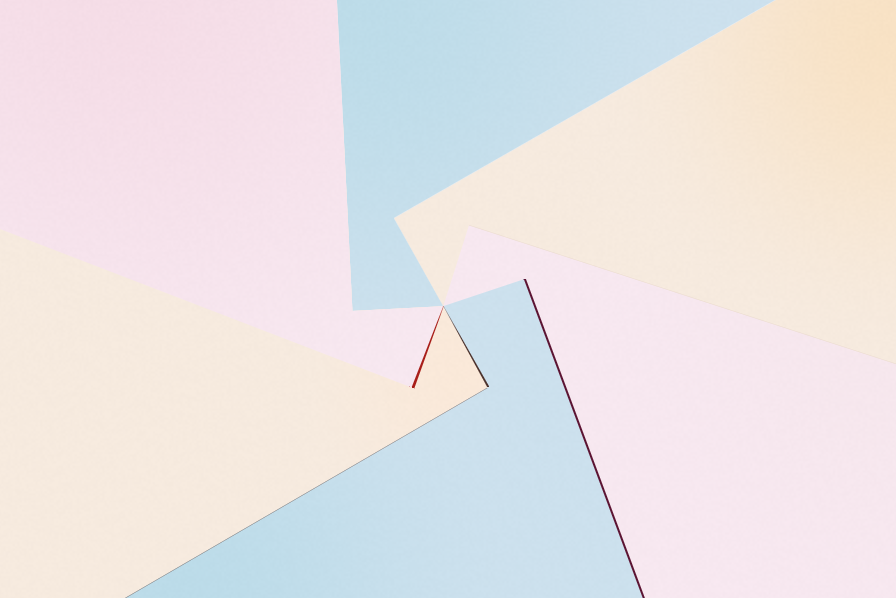
Write a Shadertoy shader that draws this background.

```glsl
const int SHEETS = 6;
const int FIRST_TUCKED = 4;       // sheets from here on slide under the first one
const float ASPECT = 1.5;
const float GRAIN = 0.010;
const float GRAIN_SCALE = 260.0;
const vec2 PIVOT = vec2(0.742, 0.488);

const vec3 BLUE  = vec3(0.800, 0.880, 0.930);
const vec3 PINK  = vec3(0.968, 0.908, 0.940);
const vec3 CREAM = vec3(0.965, 0.918, 0.872);
const vec3 PALE  = vec3(0.985, 0.955, 0.950);

// Sheets run counterclockwise: each has a corner and one long edge
const vec2 CORNER[6] = vec2[6](
    vec2(0.590, 0.480), vec2(0.660, 0.635), vec2(0.785, 0.623),
    vec2(0.877, 0.533), vec2(0.816, 0.352), vec2(0.689, 0.352));
const vec2 EDGE_END[6] = vec2[6](
    vec2(0.564, 1.0), vec2(1.299, 1.0), vec2(1.5, 0.391),
    vec2(1.076, 0.0), vec2(0.209, 0.0), vec2(0.0, 0.617));
const vec3 PAPER[6] = vec3[6](BLUE, CREAM, PINK, BLUE, CREAM, PINK);

// Tint glow: position and radius, then colour
const vec3 GLOW[6] = vec3[6](
    vec3(0.58, 1.00, 0.65), vec3(1.52, 0.95, 0.55), vec3(1.50, 0.40, 0.50),
    vec3(0.28, 0.00, 0.60), vec3(0.78, 0.38, 0.30), vec3(0.20, 1.05, 0.85));
const vec3 TINT[6] = vec3[6](
    vec3(0.740, 0.862, 0.912), vec3(0.972, 0.885, 0.770),
    vec3(0.965, 0.905, 0.930), vec3(0.735, 0.860, 0.912),
    vec3(0.980, 0.912, 0.850), vec3(0.960, 0.865, 0.905));

// Edge lines: colour, then width at the short and long edge
const vec3 LINE[6] = vec3[6](
    PALE, PALE, vec3(0.90, 0.83, 0.78),
    vec3(0.36, 0.08, 0.20), vec3(0.30, 0.20, 0.18), vec3(0.66, 0.12, 0.10));
const vec2 LINE_WIDTH[6] = vec2[6](
    vec2(0.0012, 0.0012), vec2(0.0008, 0.0010), vec2(0.0, 0.0010),
    vec2(0.0, 0.0034), vec2(0.0034, 0.0009), vec2(0.0048, 0.0));

float cross2(vec2 a, vec2 b) { return a.x * b.y - a.y * b.x; }

float hash(vec2 c) {
    return fract(sin(dot(c, vec2(127.1, 311.7))) * 43758.5);
}

float valueNoise(vec2 p) {
    vec2 cell = floor(p), f = fract(p);
    f = f * f * (3.0 - 2.0 * f);
    return mix(mix(hash(cell), hash(cell + vec2(1, 0)), f.x),
               mix(hash(cell + vec2(0, 1)), hash(cell + vec2(1, 1)), f.x), f.y);
}

float lineCover(float dist, float width, float pixel) {
    return clamp((width - abs(dist)) / pixel + 0.5, 0.0, 1.0) * min(width / pixel, 1.0);
}

// Signed distances to the short and long edges, positive outside
vec2 edgeDistances(vec2 p, int i) {
    vec2 q = p - CORNER[i];
    return vec2(-cross2(normalize(PIVOT - CORNER[i]), q),
                cross2(normalize(EDGE_END[i] - CORNER[i]), q));
}

float sheetCover(vec2 dist, float pixel) {
    return clamp(0.5 - max(dist.x, dist.y) / pixel, 0.0, 1.0);
}

void mainImage(out vec4 fragColor, in vec2 fragCoord) {
    vec2 p = fragCoord / iResolution.xy * vec2(ASPECT, 1.0);
    float pixel = 1.0 / iResolution.y;
    float firstCover = sheetCover(edgeDistances(p, 0), pixel);
    vec3 color = PINK;

    for (int i = 0; i < SHEETS; i++) {
        vec2 dist = edgeDistances(p, i);
        vec2 q = p - CORNER[i];
        vec2 toPivot = PIVOT - CORNER[i];
        float visible = i < FIRST_TUCKED ? 1.0 : 1.0 - firstCover;

        // Thin shadow or highlight beside both edges
        float along = dot(q, toPivot) / dot(toPivot, toPivot);
        float shortLine = lineCover(dist.x, LINE_WIDTH[i].x * (1.0 - 0.8 * along), pixel)
                        * step(0.0, along) * step(along, 1.0);
        float longLine = lineCover(dist.y, LINE_WIDTH[i].y, pixel)
                       * step(0.0, dot(q, EDGE_END[i] - CORNER[i]));
        color = mix(color, LINE[i], max(shortLine, longLine) * visible);

        // Paper with a soft tint
        float glow = 1.0 - smoothstep(0.0, GLOW[i].z, distance(p, GLOW[i].xy));
        vec3 paper = mix(PAPER[i], TINT[i], glow);
        color = mix(color, paper, sheetCover(dist, pixel) * visible);
    }

    // Paper grain
    color += GRAIN * (valueNoise(p * GRAIN_SCALE) - 0.5);
    fragColor = vec4(color, 1.0);
}
```
